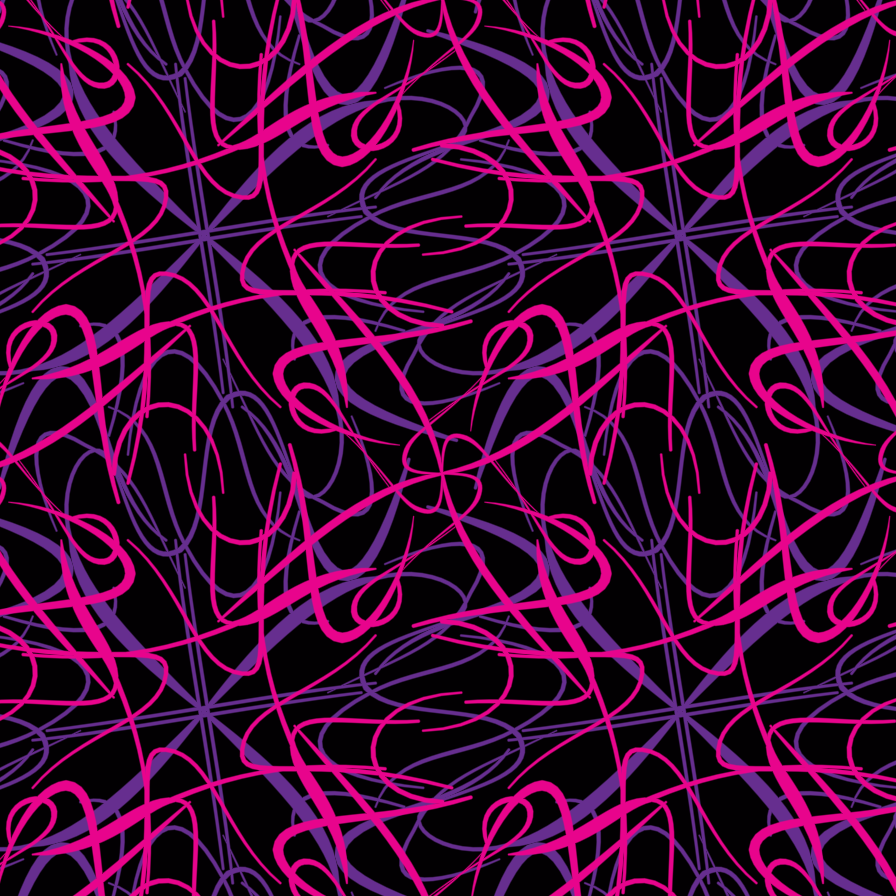
Reproduce this pattern procedurally as a Shadertoy shader.

```glsl
// Tangled ribbons of pink and violet on black, in a square repeat with quarter-turn symmetry.
// Each ribbon is a cubic Bezier of swelling width, turned four times about the tile centre
// and wrapped to its nearest lattice copy. Lengths are in hundredths of a tile, y down.

#define REPEATS 1.882
#define CENTRE vec2(0.4935, 0.4714)
#define TILE 100.0
#define WEIGHT 1.0
#define SOFTNESS 0.2
#define STEPS 16
#define PINK vec3(0.91, 0.015, 0.55)
#define VIOLET vec3(0.40, 0.18, 0.56)
#define GROUND vec3(0.008, 0.0, 0.008)

vec2 bezier(vec2 a, vec2 b, vec2 c, vec2 d, float t) {
    float s = 1.0 - t;
    return s * s * s * a + 3.0 * s * t * (s * b + t * c) + t * t * t * d;
}

// Distance to a ribbon; width holds the start, middle and end control widths
float ribbon(vec2 p, vec2 a, vec2 b, vec2 c, vec2 d, vec3 width) {
    vec2 low = min(min(a, b), min(c, d));
    vec2 high = max(max(a, b), max(c, d));
    vec2 middle = 0.5 * (low + high);
    vec2 reach = 0.5 * (high - low) + 3.0;
    float nearest = 1e3;
    for (int turn = 0; turn < 4; turn++) {
        vec2 q = p - middle;
        q += middle - TILE * round(q / TILE);
        p = vec2(-p.y, p.x);
        if (any(greaterThan(abs(q - middle), reach))) continue;
        vec2 start = a;
        for (int i = 1; i <= STEPS; i++) {
            float t = float(i) / float(STEPS);
            vec2 end = bezier(a, b, c, d, t);
            vec2 along = end - start;
            float h = clamp(dot(q - start, along) / dot(along, along), 0.0, 1.0);
            float u = t - (1.0 - h) / float(STEPS);
            float w = mix(mix(width.x, width.y, u), mix(width.y, width.z, u), u);
            nearest = min(nearest, length(q - start - h * along) - 0.5 * WEIGHT * w);
            start = end;
        }
    }
    return nearest;
}

float pinkRibbons(vec2 p) {
    // Long arms and small petals at the tile centre
    float d = ribbon(p, vec2(0, 0), vec2(17, -3), vec2(30, -16), vec2(47, -31), vec3(0.7, 2.8, 0.5));
    d = min(d, ribbon(p, vec2(0, 0), vec2(0, -7), vec2(1, -9), vec2(5, -7.5), vec3(0.4, 0.8, 1.0)));
    d = min(d, ribbon(p, vec2(5, -7.5), vec2(9, -6), vec2(12, 1), vec2(21, 9), vec3(1.0, 0.4, 0.2)));
    // Tall swelling arch
    d = min(d, ribbon(p, vec2(6, -9), vec2(7, -20), vec2(14, -34), vec2(21, -34.5), vec3(0.2, 1.4, 2.2)));
    d = min(d, ribbon(p, vec2(21, -34.5), vec2(29, -34), vec2(26, -14), vec2(32, 6), vec3(2.2, 1.8, 0.8)));
    // Curl inside the arch
    d = min(d, ribbon(p, vec2(-3, -11), vec2(10, -21), vec2(19, -23), vec2(18.5, -29), vec3(0.2, 0.6, 1.3)));
    d = min(d, ribbon(p, vec2(18.5, -29), vec2(18, -34), vec2(6, -32), vec2(9.5, -22), vec3(1.3, 1.3, 0.8)));
    // Heavy blade with its hook and its long tail
    d = min(d, ribbon(p, vec2(14, -20), vec2(30, -21), vec2(36, -31), vec2(44, -31.5), vec3(0.4, 5.0, 0.9)));
    d = min(d, ribbon(p, vec2(44, -31.5), vec2(51, -31), vec2(47, -18), vec2(48, -5), vec3(0.9, 1.2, 0.7)));
    d = min(d, ribbon(p, vec2(30, -25), vec2(50, -36), vec2(65, -40), vec2(88, -38), vec3(1.4, 0.8, 0.7)));
    // Crook and its trailing line
    d = min(d, ribbon(p, vec2(34, 2), vec2(42, -28), vec2(34, -43), vec2(42, -42), vec3(0.7, 1.4, 0.9)));
    d = min(d, ribbon(p, vec2(42, -42), vec2(52, -41), vec2(54, -24), vec2(66, -14), vec3(0.9, 0.9, 0.5)));
    // Half oval about the half-turn centre
    return min(d, ribbon(p, vec2(0, -69), vec2(20, -68), vec2(20, -47), vec2(-4, -46), vec3(1.0, 1.3, 0.5)));
}

float violetRibbons(vec2 p) {
    // Crossing line at the tile corner
    float d = ribbon(p, vec2(44, -86), vec2(46, -66), vec2(51, -42), vec2(54, -17), vec3(0.6, 1.0, 0.6));
    // Heavy diagonal and its winding loop
    d = min(d, ribbon(p, vec2(14, -22), vec2(26, -24), vec2(36, -34), vec2(50, -50), vec3(0.9, 5.2, 0.8)));
    d = min(d, ribbon(p, vec2(14, -22), vec2(0, -18), vec2(-12, -28), vec2(0, -31.5), vec3(0.9, 0.9, 0.7)));
    d = min(d, ribbon(p, vec2(0, -31.5), vec2(10, -35), vec2(20, -38), vec2(16, -45), vec3(0.7, 0.8, 1.2)));
    d = min(d, ribbon(p, vec2(16, -45), vec2(10, -52), vec2(-10, -48), vec2(-16, -55), vec3(1.2, 0.5, 1.2)));
    // Broad arch and its tail
    d = min(d, ribbon(p, vec2(7, 3), vec2(12, -14), vec2(19, -32), vec2(27, -14), vec3(0.7, 3.4, 1.6)));
    d = min(d, ribbon(p, vec2(27, -14), vec2(30, -7), vec2(33, 8), vec2(42, 14), vec3(1.6, 1.0, 0.6)));
    // Narrow crook
    d = min(d, ribbon(p, vec2(19, 12), vec2(13, -2), vec2(12, -14), vec2(25, -6), vec3(0.4, 1.2, 0.8)));
    d = min(d, ribbon(p, vec2(25, -6), vec2(36, -1), vec2(38, 8), vec2(46, 24), vec3(0.8, 0.8, 0.3)));
    // Slender arches
    d = min(d, ribbon(p, vec2(34, -4), vec2(36, -26), vec2(44, -34), vec2(54, -15), vec3(0.5, 1.2, 0.8)));
    d = min(d, ribbon(p, vec2(54, -15), vec2(60, -4), vec2(58, 10), vec2(70, 14), vec3(0.8, 1.2, 0.4)));
    return min(d, ribbon(p, vec2(24, -31), vec2(32, -33), vec2(36, -28), vec2(30, -8), vec3(0.5, 1.3, 0.6)));
}

void mainImage(out vec4 fragColor, in vec2 fragCoord) {
    float scale = TILE * REPEATS / iResolution.y;
    vec2 p = (fragCoord - CENTRE * iResolution.xy) * vec2(scale, -scale);
    float edge = max(SOFTNESS, 0.75 * scale);

    // Pink lies over violet
    vec3 colour = mix(VIOLET, GROUND, smoothstep(-edge, edge, violetRibbons(p)));
    colour = mix(PINK, colour, smoothstep(-edge, edge, pinkRibbons(p)));
    fragColor = vec4(colour, 1.0);
}
```
